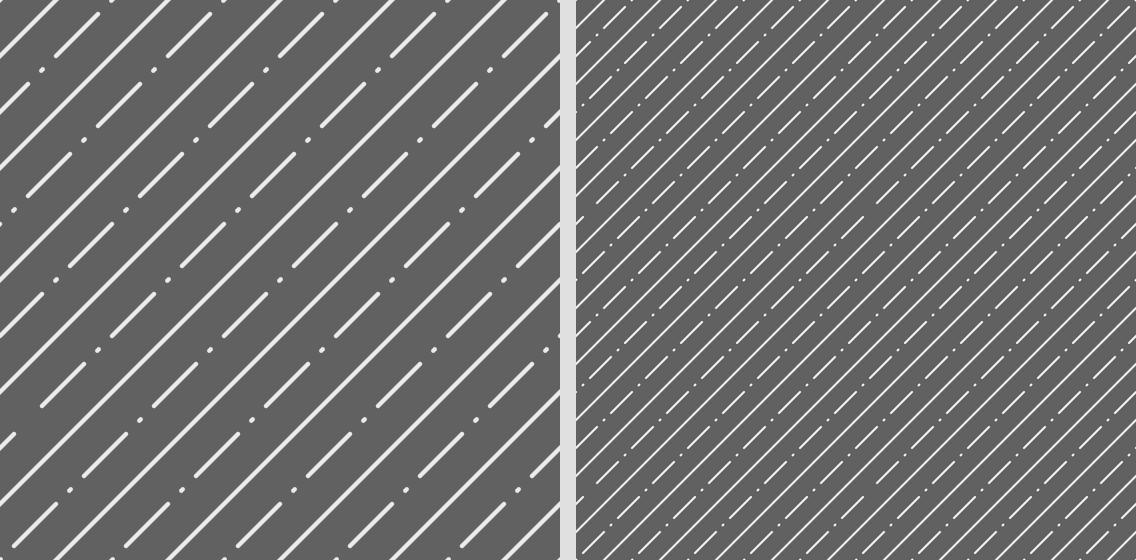
Left, the tile; right, the same tile 2 across and 2 down.
A Shadertoy shader for this pattern:

```glsl
// Diagonal pinstripes alternating with dash-dot lines, pale on grey, tiling.

const vec3  GROUND = vec3(0.38);
const vec3  INK = vec3(0.92);
const float STRIPES = 5.0;               // stripe pairs across the canvas
const float DASHES = 8.0;                // dash-dot repeats up the canvas
const float LINE_WIDTH = 0.0078;
const float DASH_RISE = 0.6;             // height of a dash, in dash repeats
const float DOT_RISE = 0.02;             // slight stretch of a dot
const vec2  BARE_CELL = vec2(4.0, 2.0);  // stripe and repeat that lack a dot
const float ROOT2 = sqrt(2.0);

// Distance to a round-capped stroke lying along x
float strokeDistance(vec2 p, float halfLength) {
    return length(vec2(max(abs(p.x) - halfLength, 0.0), p.y)) - 0.5 * LINE_WIDTH;
}

// Distance to the unbroken stripes, midway between the broken ones
float solidDistance(float stripe) {
    return abs(fract(stripe) - 0.5) / (STRIPES * ROOT2) - 0.5 * LINE_WIDTH;
}

// Distance to the dash-dot stripes
float dashDotDistance(vec2 uv, float stripe) {
    float row = round(stripe);
    float across = (stripe - row) / (STRIPES * ROOT2);
    float along = 0.5 * (uv.x + uv.y - row / STRIPES) * DASHES;
    float toLength = ROOT2 / DASHES;

    float dashOffset = (fract(along) - 0.5) * toLength;
    float dash = strokeDistance(vec2(dashOffset, across), 0.5 * DASH_RISE * toLength);

    float dotIndex = round(along);
    float dotOffset = (along - dotIndex) * toLength;
    float spot = strokeDistance(vec2(dotOffset, across), 0.5 * DOT_RISE * toLength);

    // Wrapped indices keep the gap consistent across the seams
    vec2 cell = mod(vec2(row, dotIndex) + 0.5, vec2(STRIPES, DASHES)) - 0.5;
    bool bare = all(lessThan(abs(cell - BARE_CELL), vec2(0.25)));
    return bare ? dash : min(dash, spot);
}

void mainImage(out vec4 fragColor, in vec2 fragCoord) {
    vec2 uv = fragCoord / iResolution.xy;
    float pixel = 1.0 / min(iResolution.x, iResolution.y);
    float stripe = (uv.x - uv.y) * STRIPES;

    float d = min(solidDistance(stripe), dashDotDistance(uv, stripe));
    float coverage = 1.0 - smoothstep(-0.75 * pixel, 0.75 * pixel, d);
    fragColor = vec4(mix(GROUND, INK, coverage), 1.0);
}
```
